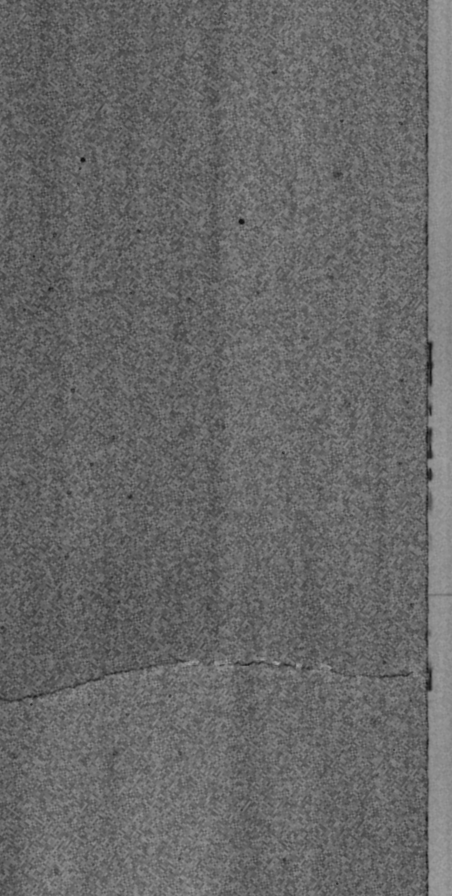
Give the GLSL for this texture, as a Shadertoy shader.

```glsl
float hash(vec2 cell) {
    uvec2 q = uvec2(ivec2(cell) + 4096) * uvec2(1597u, 3812u);
    uint n = (q.x ^ (q.y >> 1u)) * 747796u + q.y;
    n = (n ^ (n >> 15u)) * 739391u;
    n = (n ^ (n >> 13u)) * 668265u;
    n ^= n >> 16u;
    return float(n & 65535u) / 65535.0;
}

float valueNoise(vec2 p) {
    vec2 cell = floor(p), f = fract(p);
    f = f * f * (3.0 - 2.0 * f);
    float low = mix(hash(cell), hash(cell + vec2(1, 0)), f.x);
    float high = mix(hash(cell + vec2(0, 1)), hash(cell + vec2(1, 1)), f.x);
    return mix(low, high, f.y);
}

float snoise(vec2 p) { return valueNoise(p) - 0.5; }

float band(float x, float centre, float width) {
    float d = (x - centre) / width;
    return exp(-d * d);
}

float span(float x, float start, float end, float soft) {
    return smoothstep(start - soft, start + soft, x) * (1.0 - smoothstep(end - soft, end + soft, x));
}

float spot(vec2 p, vec2 centre, float radius) {
    return 1.0 - smoothstep(radius * 0.3, radius * 1.4, length(p - centre));
}

// Sparse pits, one candidate per grid cell
float scatteredPits(vec2 p, float scale, float chance) {
    vec2 cell = floor(p * scale);
    vec2 offset = 0.2 + 0.6 * vec2(hash(cell + 31.0), hash(cell + 67.0));
    float present = step(hash(cell + 113.0), chance);
    float radius = mix(0.0015, 0.0035, hash(cell + 151.0));
    return present * spot(p, (cell + offset) / scale, radius) * mix(0.3, 1.0, hash(cell + 199.0));
}

float crackHeight(float x) {
    float arch = 0.219 + 0.041 * smoothstep(0.0, 0.2, x) - 0.014 * smoothstep(0.28, 0.43, x);
    return arch + 0.005 * smoothstep(0.43, 0.47, x)
        + 0.004 * snoise(vec2(x * 55.0, 3.0)) + 0.003 * snoise(vec2(x * 170.0, 9.0));
}

// Fine aggregate, rotated off the canvas axes
float grain(vec2 p) {
    vec2 turned = mat2(0.8, 0.6, -0.6, 0.8) * p;
    return 0.19 * snoise(turned * 450.0) + 0.075 * snoise(p * 240.0 + 40.0);
}

// Broad wheel tracks and fine lengthwise streaks
float asphaltTone(vec2 p, float belowCrack) {
    float tone = 0.383 + 0.03 * smoothstep(0.1, 0.34, p.x);
    tone -= 0.022 * band(p.x, 0.045, 0.016) * smoothstep(0.3, 0.75, p.y);
    tone -= 0.022 * band(p.x, 0.24, 0.012);
    tone += 0.015 * band(p.x, 0.31, 0.05) * smoothstep(0.3, 0.6, p.y);
    tone -= 0.02 * band(p.y, 0.31, 0.07) * (1.0 - belowCrack);
    tone += belowCrack * (0.043 * span(p.x, 0.03, 0.25, 0.025) - 0.03 * band(p.x, 0.268, 0.016));
    tone -= belowCrack * 0.025 * smoothstep(0.3, 0.46, p.x) * smoothstep(0.22, 0.05, p.y);
    tone += 0.035 * snoise(vec2(p.x * 75.0, p.y * 2.5));
    tone += 0.025 * snoise(vec2(p.x * 150.0 + 7.0, p.y * 9.0));
    return tone + 0.02 * snoise(p * vec2(24.0, 9.0));
}

float addCrack(float tone, vec2 p, float height) {
    float d = p.y - height;
    float breaks = valueNoise(vec2(p.x * 90.0, 17.0));
    float strength = mix(0.6 + 0.4 * breaks, 0.3 + 0.6 * breaks, smoothstep(0.12, 0.2, p.x));
    tone -= 0.21 * strength * band(d, 0.0, 0.0018);
    float chips = smoothstep(0.55, 0.8, valueNoise(p * vec2(120.0, 200.0)));
    tone += 0.2 * chips * band(d, 0.001, 0.004) * span(p.x, 0.18, 0.4, 0.02);
    return tone + 0.025 * band(d, -0.006, 0.006);
}

float kerbTone(vec2 p) {
    float tone = 0.55 + 0.025 * band(p.x, 0.492, 0.008);
    tone += 0.03 * snoise(p * vec2(30.0, 8.0)) + 0.035 * snoise(vec2(p.x * 220.0, p.y * 5.0));
    tone -= 0.03 * span(p.y, 0.58, 0.73, 0.04);
    tone -= 0.1 * band(p.y, 0.336, 0.0018);
    return tone + 0.35 * grain(p);
}

void mainImage(out vec4 fragColor, in vec2 fragCoord) {
    vec2 p = fragCoord / iResolution.y;
    p.x *= 0.504 * iResolution.y / iResolution.x;

    // Road surface
    float height = crackHeight(p.x);
    float belowCrack = 1.0 - smoothstep(-0.003, 0.003, p.y - height);
    float tone = asphaltTone(p, belowCrack) + grain(p);
    tone = addCrack(tone, p, height);
    tone += 0.1 * spot(p, vec2(0.462, 0.254), 0.009);

    // Pits and stains
    tone -= 0.22 * scatteredPits(p, 17.0, 0.3);
    tone -= 0.15 * scatteredPits(p + 0.37, 31.0, 0.15);
    tone -= 0.35 * spot(p, vec2(0.2695, 0.753), 0.0036);
    tone -= 0.28 * spot(p, vec2(0.0924, 0.8216), 0.0032);
    tone -= 0.13 * spot(p, vec2(0.376, 0.805), 0.006);
    tone -= 0.13 * spot(p, vec2(0.387, 0.549), 0.005);

    // Kerb strip and its worn seam
    float edge = 0.4775 + 0.0012 * snoise(vec2(p.y * 110.0, 5.0));
    tone = mix(tone, kerbTone(p), smoothstep(-0.0015, 0.0015, p.x - edge));
    float seam = 0.06 + 0.16 * valueNoise(vec2(p.y * 70.0, 21.0));
    tone -= seam * band(p.x, edge - 0.0012, 0.0018);

    // Dark gaps along the seam
    float gapZone = span(p.y, 0.37, 0.63, 0.015) + span(p.y, 0.22, 0.295, 0.006);
    float gaps = smoothstep(0.2, 0.7, valueNoise(vec2(p.y * 85.0, 33.0)));
    float gapWidth = mix(0.0015, 0.0032, valueNoise(vec2(p.y * 130.0, 47.0)));
    tone -= 0.4 * gapZone * gaps * band(p.x, edge + 0.0022, gapWidth);

    fragColor = vec4(vec3(clamp(tone, 0.08, 0.8)), 1.0);
}
```
